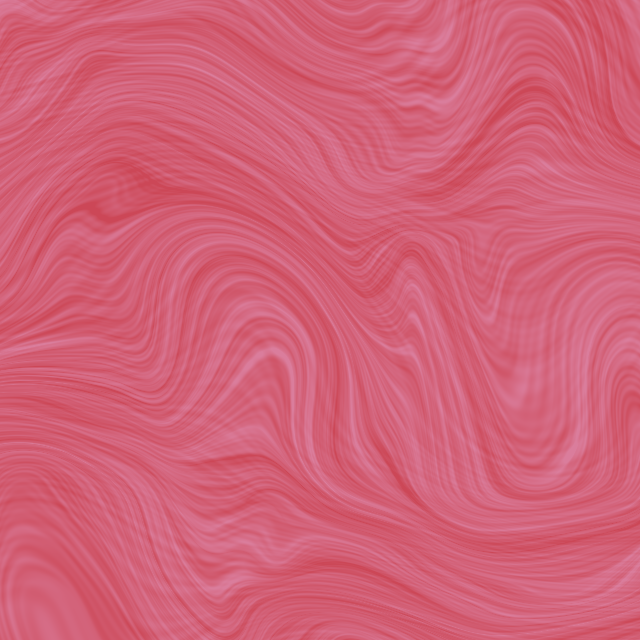
Write a three.js fragment shader that draws this texture.

```glsl
// Rose marbling: fine silky strands folded into flowing waves.
varying vec2 vUv;

const vec3 DEEP_ROSE = vec3(0.80, 0.28, 0.34);
const vec3 PALE_PINK = vec3(0.855, 0.49, 0.61);
const float BASE_TONE = 0.475;

const float TILT = 0.15;               // overall fall of the strands to the right
const float FOLD_SCALE = 2.2;          // folds across the canvas
const vec2 FOLD_REACH = vec2(0.20, 0.33);
const float FOLD_GROWTH = 1.55;
const float FOLD_DECAY = 0.56;

const vec2 STRAND_SCALE = vec2(1.7, 9.5); // along and across the strands
const vec2 STRAND_GROWTH = vec2(1.32, 2.1);
const float STRAND_GAIN = 0.31;
const float STRAND_RISE = 1.04;        // finer strands are slightly stronger

const float VEIN_SCALE = 34.0;
const float VEIN_GAIN = 0.27;
const float VEIL_SCALE = 140.0;
const float VEIL_GAIN = 0.30;
const float FINEST = 0.002;            // smallest visible width, in canvas units

vec2 gradientAt(vec2 cell) {
  float turn = fract(sin(dot(cell, vec2(127.1, 311.7))) * 43758.5);
  return vec2(cos(6.2832 * turn), sin(6.2832 * turn));
}

float gradientNoise(vec2 p) {
  vec2 cell = floor(p);
  vec2 f = p - cell;
  vec2 u = f * f * f * (f * (f * 6.0 - 15.0) + 10.0);
  vec2 right = vec2(1.0, 0.0);
  vec2 up = vec2(0.0, 1.0);
  float a = dot(gradientAt(cell), f);
  float b = dot(gradientAt(cell + right), f - right);
  float c = dot(gradientAt(cell + up), f - up);
  float d = dot(gradientAt(cell + 1.0), f - 1.0);
  return mix(mix(a, b, u.x), mix(c, d, u.x), u.y);
}

// Repeated warping; xy is fully folded, zw only gently folded.
vec4 foldFlow(vec2 p) {
  vec2 q = p + vec2(0.0, TILT * p.x);
  vec2 gentle = q;
  vec2 reach = FOLD_REACH;
  float scale = FOLD_SCALE;
  for (int i = 0; i < 3; i++) {
    vec2 s = q * scale + float(i) * vec2(7.3, 3.9);
    q += reach * vec2(gradientNoise(s + 19.4), gradientNoise(s + 4.7));
    if (i == 0) gentle = q;
    reach *= FOLD_DECAY;
    scale *= FOLD_GROWTH;
  }
  return vec4(q, gentle);
}

// Fades detail that is too narrow to be drawn cleanly.
float visible(float frequency, float squeeze) {
  return 1.0 - smoothstep(0.5, 1.1, frequency * squeeze * FINEST);
}

float strands(vec2 q, float squeeze) {
  float sum = 0.0;
  float gain = STRAND_GAIN;
  vec2 scale = STRAND_SCALE;
  for (int i = 0; i < 6; i++) {
    vec2 shift = float(i) * vec2(5.37, 11.61);
    sum += gain * visible(scale.y, squeeze) * gradientNoise(q * scale + shift);
    gain *= STRAND_RISE;
    scale *= STRAND_GROWTH;
  }
  return sum;
}

// Thin ridges that run along the folds and come and go in patches.
float veins(vec2 q, float scale, float squeeze) {
  float n = gradientNoise(q * vec2(2.2, scale) + scale);
  float ridge = pow(max(1.0 - 2.0 * abs(n), 0.0), 9.0);
  float patches = smoothstep(-0.2, 0.35, gradientNoise(q * vec2(3.0, 11.0) + 2.3 * scale));
  return ridge * patches * visible(scale * 2.0, squeeze);
}

void main() {
  vec4 flow = foldFlow(vUv);

  // Local squeeze of the strands, from neighbouring flow values
  vec4 dx = (foldFlow(vUv + vec2(FINEST, 0.0)) - flow) / FINEST;
  vec4 dy = (foldFlow(vUv + vec2(0.0, FINEST)) - flow) / FINEST;
  float squeeze = length(vec2(dx.y, dy.y));
  float veilSqueeze = length(vec2(dx.w, dy.w));

  // Pale and dark veins over the layered strands
  float tone = BASE_TONE + strands(flow.xy, squeeze);
  tone += VEIN_GAIN * veins(flow.xy, VEIN_SCALE, squeeze);
  tone -= VEIN_GAIN * veins(flow.xy, VEIN_SCALE * 1.37, squeeze);

  // Faint second layer of hairlines crossing the main folds
  float veil = gradientNoise(flow.zw * vec2(4.0, VEIL_SCALE) + 83.1);
  tone += VEIL_GAIN * veil * visible(VEIL_SCALE, veilSqueeze);

  gl_FragColor = vec4(mix(DEEP_ROSE, PALE_PINK, clamp(tone, 0.0, 1.0)), 1.0);
}
```
